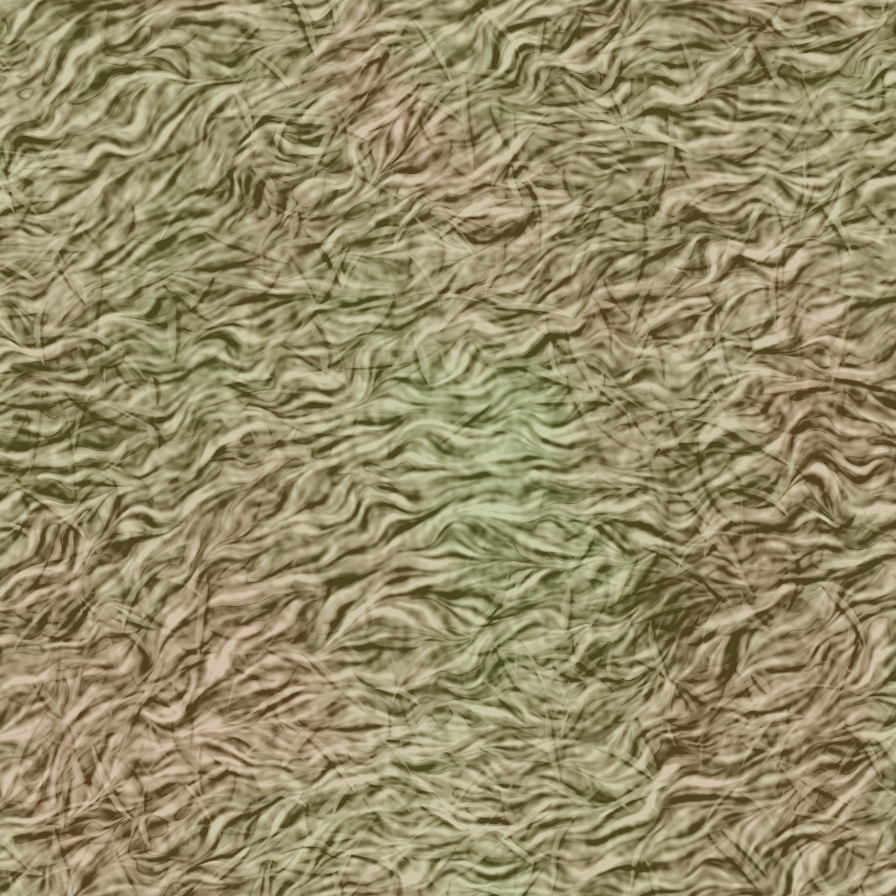
A Shadertoy shader for this texture:

```glsl
// Matted dry grass: gradient noise smeared along a swirling flow field gives
// the fine fibres and creases; layers of scattered, bent and shaded blades
// lie over it, and slow noise shifts the colour between green and brown.

#define LEAN 0.36          // main direction of the fibres, radians
#define SWIRL 1.3          // strength of the small curls
#define SMEAR 0.0032       // step length along the flow
#define FIBRE_SCALE 52.0   // fibres across the canvas
#define BLADE_LAYERS 9
#define BLADE_WIDTH 0.0042 // half width of a typical blade
#define SOFTNESS 0.0026    // width of smoothed edges
#define CONTRAST 1.08
#define SHADOW_DEPTH 0.34

const vec3 SOIL = vec3(0.31, 0.26, 0.12);
const vec3 STRAW = vec3(0.61, 0.57, 0.425);
const vec3 PALE = vec3(0.80, 0.78, 0.66);

vec2 hash2(vec2 p) {
    vec3 q = fract(p.xyx * vec3(0.1031, 0.1030, 0.0973));
    q += dot(q, q.yzx + 33.33);
    return fract((q.xx + q.yz) * q.zy);
}

float corner(vec2 cell, vec2 offset) {
    return dot(hash2(cell) * 2.0 - 1.0, offset);
}

// Gradient noise, roughly -1 to 1
float noise(vec2 p) {
    vec2 i = floor(p), f = p - i;
    vec2 u = f * f * f * (f * (f * 6.0 - 15.0) + 10.0);
    vec2 e = vec2(1.0, 0.0);
    float low = mix(corner(i, f), corner(i + e, f - e), u.x);
    float high = mix(corner(i + e.yx, f - e.yx), corner(i + 1.0, f - 1.0), u.x);
    return 1.6 * mix(low, high, u.y);
}

float broadAngle(vec2 p) {
    return LEAN + 0.75 * noise(p * 2.7 + 11.0);
}

vec2 flow(vec2 p) {
    float a = broadAngle(p) + 0.7 * noise(p * 9.0 + 40.0)
            + SWIRL * noise(p * 21.0 + 70.0);
    return vec2(cos(a), sin(a));
}

// Coarse (x) and fine (y) noise averaged along the flow, both ways
vec2 fibres(vec2 p) {
    vec2 sum = vec2(0.0);
    for (int side = -1; side <= 1; side += 2) {
        vec2 q = p;
        for (int k = 0; k < 8; k++) {
            q += flow(q) * SMEAR * float(side);
            sum += vec2(noise(q * FIBRE_SCALE + 5.0),
                        noise(q * FIBRE_SCALE * 2.2 + 90.0));
        }
    }
    return sum / 16.0;
}

// Lays one grid of blades and their shadows over the tone
float layBlades(float tone, vec2 p, float layer, float streak, float density) {
    float size = mix(0.10, 0.048, fract(layer * 0.618));
    vec2 shift = hash2(vec2(layer, 7.0)) * 9.0 + 20.0;
    vec2 home = floor(p / size + shift);
    for (int k = 0; k < 9; k++) {
        vec2 cell = home + vec2(k % 3 - 1, k / 3 - 1);
        vec2 place = hash2(cell + layer * 17.0);
        vec2 form = hash2(cell + layer * 31.0 + 200.0);
        vec2 look = hash2(cell + layer * 43.0 + 400.0);
        vec2 centre = (cell + 0.15 + 0.7 * place - shift) * size;

        // Most blades follow the lean, a few cross it
        float turn = form.x * 2.0 - 1.0;
        float a = broadAngle(centre) + 0.5 * turn + 1.1 * turn * turn * turn;
        vec2 dir = vec2(cos(a), sin(a)), d = p - centre;
        float reach = size * mix(0.3, 0.72, form.y);
        float along = dot(d, dir) / reach;
        float across = dot(d, vec2(-dir.y, dir.x))
                     + reach * (look.y - 0.5) * 0.5 * along * along;
        float width = BLADE_WIDTH * mix(0.6, 1.4, look.x)
                    * sqrt(max(0.0, 1.0 - along * along));

        float shown = smoothstep(0.0, 0.25, density - place.x * 0.8);
        float shade = smoothstep(0.0, SOFTNESS * 1.6,
                                 width * 1.25 - abs(across + width * 0.8));
        float body = smoothstep(0.0, SOFTNESS, width - abs(across));
        float lit = 0.58 + 0.34 * (look.y - 0.5) + 0.8 * streak
                  + 0.17 * across / (width + 0.001);
        tone -= SHADOW_DEPTH * shade * shown * (1.0 - body) * look.x;
        tone = mix(tone, lit, body * shown * 0.8);
    }
    return tone;
}

void mainImage(out vec4 fragColor, in vec2 fragCoord) {
    vec2 p = fragCoord / iResolution.y;

    // Fibre bed with thin dark creases
    vec2 f = fibres(p);
    float streak = 0.9 * f.x + 1.3 * f.y;
    float creased = smoothstep(-0.3, 0.4, noise(p * 7.0 + 130.0));
    float crease = 1.0 - smoothstep(0.0, 0.055, abs(f.x + 0.04));
    float tone = 0.53 + 1.25 * streak - 0.24 * crease * creased;

    // Blades, sparser in smooth patches
    float density = 0.62 + 0.75 * noise(p * 3.4 + 160.0);
    vec2 bent = p + 0.009 * vec2(noise(p * 13.0 + 210.0), noise(p * 13.0 + 250.0));
    for (int i = 0; i < BLADE_LAYERS; i++)
        tone = layBlades(tone, bent, float(i) + 1.0, streak, density);

    // Clumps of light and shade
    tone += 0.16 * noise(p * 3.1 + 300.0) + 0.5 * f.y;
    tone -= 0.22 * smoothstep(0.25, 0.8, noise(p * vec2(6.0, 10.0) + 330.0));
    tone = clamp(0.5 + CONTRAST * (tone - 0.5), 0.0, 1.0);

    // Colour ramp, then green and brown drifts
    vec3 colour = mix(SOIL, STRAW, min(tone * 2.0, 1.0));
    colour = mix(colour, PALE, max(tone * 2.0 - 1.0, 0.0));
    float warmth = noise(p * 2.6 + 370.0) + 0.5 * noise(p * 8.0 + 410.0) + 0.8 * f.x;
    colour += warmth * vec3(0.034, -0.032, 0.006);
    fragColor = vec4(clamp(colour, 0.0, 1.0), 1.0);
}
```
